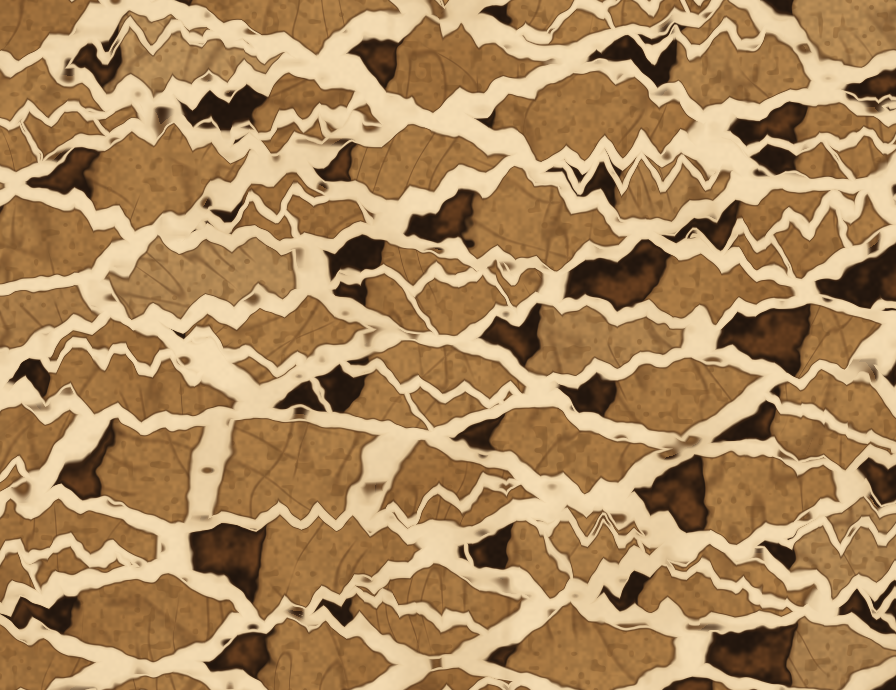
This texture is drawn by a WebGL 1 fragment shader. Its source:

```glsl
precision highp float;
// Brown wrinkled islands with dark left tips, parted by jagged cream channels.
// A jittered diamond Voronoi grid gives the islands; zigzag cuts split some of
// them, and noise adds the creases, speckles and stains.
uniform vec2 u_resolution;

const vec3 CREAM = vec3(0.955, 0.86, 0.70);
const vec3 TAN = vec3(0.76, 0.62, 0.42);
const vec3 OCHRE = vec3(0.665, 0.485, 0.275);
const vec3 UMBER = vec3(0.54, 0.36, 0.18);
const vec3 BARK = vec3(0.33, 0.20, 0.10);
const vec3 SOOT = vec3(0.14, 0.09, 0.055);
const vec2 CELL = vec2(0.20, 0.078);  // half width and half height of a diamond
const float JITTER = 0.58;
const float GAP = 0.0145;             // half width of the channels
const float CUT = 0.0075;             // half width of the zigzag cuts
const float RIM = 0.0045;             // width of the dark outline

float hash(vec2 p) {
  vec3 q = fract(p.xyx * vec3(0.1031, 0.1030, 0.0973));
  q += dot(q, q.yzx + 33.33);
  return fract((q.x + q.y) * q.z);
}

float noise(vec2 p) {
  vec2 i = floor(p), f = fract(p);
  f = f * f * (3.0 - 2.0 * f);
  return mix(mix(hash(i), hash(i + vec2(1, 0)), f.x),
             mix(hash(i + vec2(0, 1)), hash(i + vec2(1, 1)), f.x), f.y);
}

float fbm(vec2 p) {
  return 0.55 * noise(p) + 0.3 * noise(p * 2.1 + 7.3) + 0.15 * noise(p * 4.3 + 3.1);
}

float zigzag(float x) { return abs(fract(x) - 0.5) * 4.0 - 1.0; }

vec2 seed(vec2 cell) {
  return cell + 0.5 + JITTER * (vec2(hash(cell + 41.0), hash(cell + 97.0)) - 0.5);
}

// Diamond grid coordinates and back to canvas units
vec2 toGrid(vec2 p) { p /= CELL; return 0.5 * vec2(p.x + p.y, p.x - p.y); }
vec2 fromGrid(vec2 g) { return CELL * vec2(g.x + g.y, g.x - g.y); }

// Distance to the nearest cell border; also returns the cell
float border(vec2 g, out vec2 cell) {
  vec2 base = floor(g);
  float best = 9.0, edge = 9.0;
  for (int j = -1; j <= 1; j++) for (int i = -1; i <= 1; i++) {
    vec2 c = base + vec2(float(i), float(j));
    float d = length(seed(c) - g);
    if (d < best) { best = d; cell = c; }
  }
  vec2 near = seed(cell) - g;
  for (int j = -2; j <= 2; j++) for (int i = -2; i <= 2; i++) {
    vec2 r = seed(cell + vec2(float(i), float(j))) - g;
    if (i != 0 || j != 0) edge = min(edge, dot(0.5 * (near + r), normalize(r - near)));
  }
  return edge * 2.0 * CELL.y * CELL.x / length(CELL);
}

// Thin curved fold lines running along the given angle
float crease(vec2 p, float angle, float freq) {
  float c = cos(angle), s = sin(angle);
  vec2 q = vec2(c * p.x + s * p.y, c * p.y - s * p.x);
  q += 0.03 * vec2(noise(p * 13.0), noise(p * 13.0 + 50.0));
  float n = noise(q * vec2(freq, freq * 0.22));
  return (1.0 - smoothstep(0.0, 0.075, abs(n - 0.5))) * smoothstep(0.3, 0.6, noise(p * 14.0 + 8.0));
}

void main() {
  vec2 p = gl_FragCoord.xy / u_resolution.y;
  float soft = 0.7 / u_resolution.y + 0.0006;

  // Ragged warp shared by both banks of a channel
  vec2 w = p + 20.0;
  w += 0.030 * (vec2(noise(p * 8.0), noise(p * 8.0 + 31.0)) - 0.5);
  w += 0.014 * (vec2(noise(p * 32.0), noise(p * 32.0 + 17.0)) - 0.5);
  w += 0.005 * (vec2(noise(p * 85.0), noise(p * 85.0 + 5.0)) - 0.5);
  w.y += 0.012 * zigzag(p.x * 15.0 + 1.5 * noise(p * 5.0))
       * smoothstep(0.35, 0.7, noise(p * 5.0 + 9.0));

  // Island shape
  vec2 cell;
  vec2 g = toGrid(w);
  float land = border(g, cell) - GAP * (0.6 + 0.8 * noise(p * 6.0 + 2.0));
  vec2 local = fromGrid(g - seed(cell));
  float h1 = hash(cell + 3.0), h2 = hash(cell + 11.0), h3 = hash(cell + 23.0);

  // Zigzag cut, with short cross cuts through the strip below it
  if (h1 < 0.55) {
    float slope = (h2 - 0.5) * 0.7;
    float line = local.y - slope * local.x - (h3 - 0.5) * 0.06
               - 0.013 * zigzag(local.x * 15.0 + h2 * 9.0);
    float across = abs(fract((local.x + 0.6 * local.y) * 8.0 + h3) - 0.5) / 8.0 - 0.005;
    land = min(land, abs(line) * 0.85 - CUT);
    if (h1 < 0.3) land = min(land, max(across, line));
  }

  // Small flecks adrift in the channels
  float fleck = (noise(p * vec2(30.0, 44.0) + 60.0) - 0.88) / 45.0;
  land = max(land, min(fleck, -land - 0.005));

  // Brown body with clouds, folds, pores and grain
  float grain = noise(p * 170.0) - 0.5;
  float tone = 0.28 + 0.9 * (fbm(p * 9.0) - 0.5) + 0.5 * (h2 - 0.5) + 0.35 * (0.5 - p.y);
  vec3 body = mix(OCHRE, UMBER, clamp(tone, 0.0, 1.0));
  body = mix(body, TAN, 0.5 * smoothstep(0.75, 1.0, h3));
  float folds = max(crease(p + h1, (h3 - 0.5) * 1.5, 36.0),
                    0.8 * crease(p + h2 + 4.0, (h1 - 0.5) * 2.6, 24.0));
  body = mix(body, BARK, 0.42 * folds);
  body = mix(body, UMBER * 0.85, 0.4 * smoothstep(0.68, 0.85, noise(p * 95.0 + 12.0)));
  body *= 1.0 + 0.14 * grain;

  // Dark tip on the left, amber inside and black along its rim
  vec2 tip = 0.5 * fromGrid(seed(cell - 1.0) - seed(cell));
  float reach = CELL.x * mix(0.45, 0.82, hash(cell + 71.0));
  float dark = reach - (local.x - tip.x) + 0.25 * local.y
             + 0.035 * (fbm(p * 22.0) - 0.5);
  float glow = smoothstep(0.35, 0.75, fbm(p * 26.0 + 5.0) + 0.25 * (h1 - 0.5));
  vec3 char_ = mix(SOOT, BARK * 1.12, glow * smoothstep(0.0, 0.014, min(land, dark)));
  char_ *= 1.0 + 0.2 * grain;
  body = mix(body, BARK, 0.45 * (1.0 - smoothstep(0.0, 0.009, abs(dark))));
  body = mix(body, char_, smoothstep(-soft, soft * 2.0, dark));
  body = mix(body, BARK * 0.9, 0.7 * (1.0 - smoothstep(0.0, RIM, land)));

  // Cream ground, faintly stained near the banks and the canvas border
  vec2 c = gl_FragCoord.xy / u_resolution - 0.5;
  float stain = 0.22 * smoothstep(0.45, 0.8, fbm(p * 6.0 + 40.0))
              + 0.25 * smoothstep(-0.006, 0.0, land) + 0.5 * dot(c, c) * dot(c, c);
  vec3 ground = mix(CREAM, TAN, stain) * (1.0 + 0.02 * grain);

  vec3 color = mix(ground, body, smoothstep(-soft, soft, land));
  gl_FragColor = vec4(color, 1.0);
}
```
